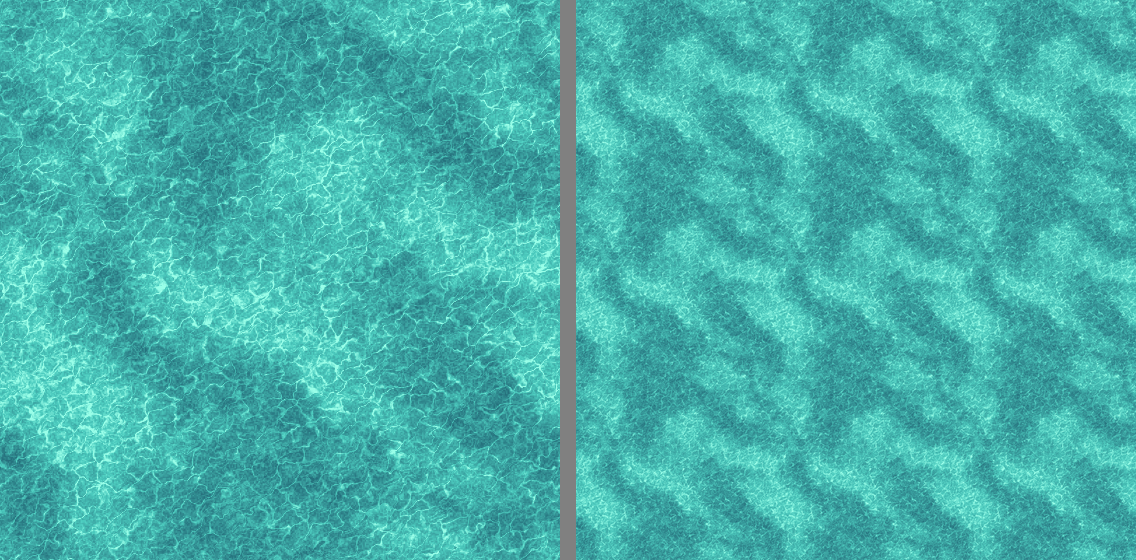
Left: one tile. Right: repeated 3 by 3.
Give the GLSL for this texture, as a Shadertoy shader.

```glsl
#define DEEP vec3(0.16, 0.47, 0.51)
#define TURQUOISE vec3(0.30, 0.80, 0.75)
#define FOAM vec3(0.56, 0.97, 0.89)
#define CLOUD_PERIOD vec2(5.0, 6.0)
#define VEIN_PERIOD vec2(26.0, 36.0)
#define FLAKE_PERIOD vec2(100.0, 140.0)
#define GRAIN_PERIOD vec2(400.0)
#define CLOUD_GAIN 0.46
#define VEIN_GAIN 0.46
#define FLAKE_GAIN 0.26
#define GRAIN_GAIN 0.34
#define VEIN_WIDTH 0.15

// Integer hash of a lattice cell, from 0 to 1
float hash(vec2 cell, uint seed) {
    uint h = uint(cell.x) + (uint(cell.y) << 10) + (seed << 20);
    h = h * 747796405u + 12345u;
    h = (h ^ (h >> 16)) * 2891336453u;
    h = (h ^ (h >> 15)) * 277803737u;
    h ^= h >> 16;
    return float(h & 65535u) / 65535.0;
}

// Sheared lattice that closes on itself over the unit square
vec2 toLattice(vec2 uv, vec2 period, float shear) {
    return vec2(period.x * uv.x, period.y * uv.y - shear * uv.x);
}

vec2 wrapCell(vec2 cell, vec2 period, float shear) {
    float turns = floor((cell.x + 0.5) / period.x);
    cell += turns * vec2(-period.x, shear);
    return vec2(cell.x, floor(mod(cell.y + 0.5, period.y)));
}

float noise(vec2 uv, vec2 period, float shear, uint seed) {
    vec2 p = toLattice(uv, period, shear);
    vec2 cell = floor(p), f = p - cell;
    f = f * f * (3.0 - 2.0 * f);
    float a = hash(wrapCell(cell, period, shear), seed);
    float b = hash(wrapCell(cell + vec2(1, 0), period, shear), seed);
    float c = hash(wrapCell(cell + vec2(0, 1), period, shear), seed);
    float d = hash(wrapCell(cell + vec2(1, 1), period, shear), seed);
    return mix(mix(a, b, f.x), mix(c, d, f.x), f.y);
}

float fbm(vec2 uv, vec2 period, float shear, int octaves, uint seed) {
    float sum = 0.0, total = 0.0, weight = 1.0;
    for (int i = 0; i < octaves; i++) {
        sum += weight * noise(uv, period, shear, seed + uint(i));
        total += weight;
        weight *= 0.5;
        period *= 2.0;
        shear *= 2.0;
    }
    return sum / total;
}

// Bright lines along the borders of scattered cells
float veins(vec2 uv, vec2 period, float shear, float width, uint seed) {
    vec2 p = toLattice(uv, period, shear);
    vec2 home = floor(p);
    float nearest = 9.0, second = 9.0;
    for (int y = -1; y <= 1; y++)
    for (int x = -1; x <= 1; x++) {
        vec2 cell = home + vec2(x, y);
        vec2 id = wrapCell(cell, period, shear);
        float dist = length(cell + vec2(hash(id, seed), hash(id, seed + 1u)) - p);
        second = min(second, max(nearest, dist));
        nearest = min(nearest, dist);
    }
    return 1.0 - smoothstep(0.0, width, second - nearest);
}

void mainImage(out vec4 fragColor, in vec2 fragCoord) {
    vec2 uv = fragCoord / iResolution.xy;

    // Broad light and dark drifts, falling to the right
    vec2 drift = vec2(noise(uv, vec2(9.0), 0.0, 1u), noise(uv, vec2(9.0), 0.0, 2u)) - 0.5;
    float cloud = fbm(uv + 0.06 * drift, CLOUD_PERIOD, -3.0, 5, 10u);
    cloud = smoothstep(0.27, 0.73, cloud);

    // Crooked veins, rising to the right and fading in places
    vec2 bend = vec2(fbm(uv, vec2(48.0), 0.0, 3, 20u), fbm(uv, vec2(48.0), 0.0, 3, 30u)) - 0.5;
    vec2 bent = uv + 0.028 * bend;
    float fade = smoothstep(0.25, 0.75, noise(uv, vec2(38.0, 46.0), 14.0, 40u));
    float coarse = veins(bent, VEIN_PERIOD, 13.0, VEIN_WIDTH, 50u);
    float fine = veins(bent, 2.0 * VEIN_PERIOD, 22.0, 1.6 * VEIN_WIDTH, 60u);
    float vein = coarse * mix(0.35, 1.0, fade) + 0.45 * fine * (1.0 - fade);

    // Mottling, small pale flakes and sharp grain
    float mottle = fbm(uv, vec2(30.0, 42.0), 14.0, 3, 70u) - 0.5;
    float flake = smoothstep(0.53, 0.82, fbm(bent, FLAKE_PERIOD, 50.0, 2, 80u));
    float grain = noise(uv, GRAIN_PERIOD, 0.0, 90u) - 0.5;

    float tone = 0.14 + CLOUD_GAIN * cloud + VEIN_GAIN * vein + FLAKE_GAIN * flake
        + 0.35 * mottle + GRAIN_GAIN * grain;
    vec3 color = mix(DEEP, TURQUOISE, clamp(tone / 0.66, -0.1, 1.0));
    color = mix(color, FOAM, clamp((tone - 0.66) / 0.34, 0.0, 1.15));
    fragColor = vec4(color, 1.0);
}
```
